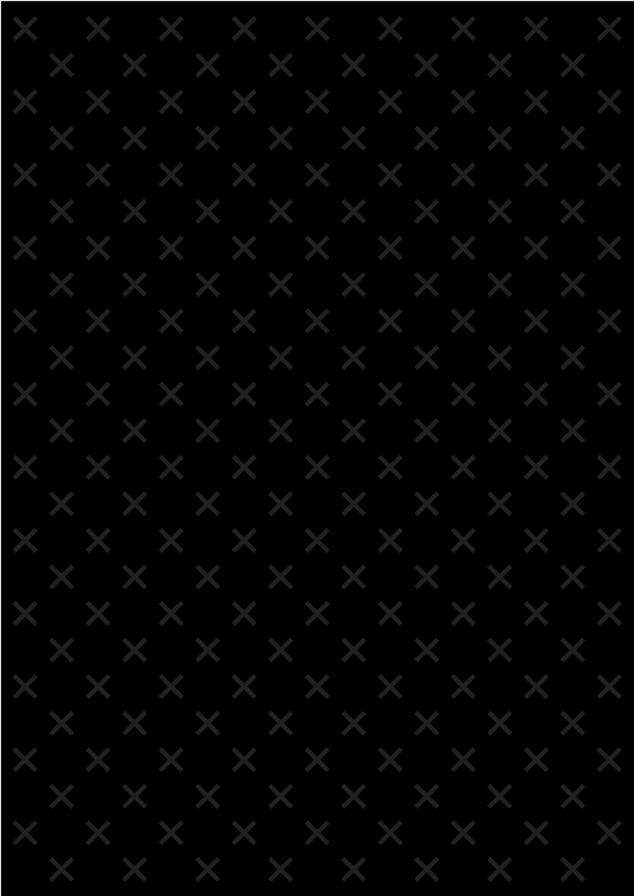
Write a WebGL 1 fragment shader that draws this pattern.

```glsl
precision highp float;

uniform vec2 u_resolution;

// Lengths are fractions of the canvas height.
const vec2 FIRST_CROSS = vec2(0.0280, 0.0319); // from the top left corner
const vec2 SPACING = vec2(0.0815, 0.0408);     // column and row steps
const float COLUMNS = 9.0;                     // odd rows hold one fewer
const float ROWS = 24.0;
const float ARM_LENGTH = 0.0173;
const float ARM_HALF_WIDTH = 0.0025;
const float EDGE_WIDTH = 0.0013;
const vec3 GROUND_COLOR = vec3(0.0);
const vec3 CROSS_COLOR = vec3(0.13);
const vec3 EDGE_COLOR = vec3(0.9);

float boxDistance(vec2 p, vec2 halfSize) {
  vec2 d = abs(p) - halfSize;
  return length(max(d, 0.0)) + min(max(d.x, d.y), 0.0);
}

// Diagonal cross with square-cut ends.
float crossDistance(vec2 p) {
  vec2 r = vec2(p.x + p.y, p.y - p.x) * 0.70711;
  vec2 arm = vec2(ARM_LENGTH, ARM_HALF_WIDTH);
  return min(boxDistance(r, arm), boxDistance(r, arm.yx));
}

// Offset from the nearest cross in the staggered, finite grid.
vec2 staggeredOffset(vec2 p) {
  vec2 q = p - FIRST_CROSS;
  float row = clamp(floor(q.y / SPACING.y + 0.5), 0.0, ROWS - 1.0);
  float odd = mod(row, 2.0);
  q.x -= 0.5 * odd * SPACING.x;
  float column = clamp(floor(q.x / SPACING.x + 0.5), 0.0, COLUMNS - 1.0 - odd);
  return q - vec2(column, row) * SPACING;
}

float coverage(float dist, float pixel) {
  return clamp(0.5 - dist / pixel, 0.0, 1.0);
}

void main() {
  float pixel = 1.0 / u_resolution.y;
  vec2 p = vec2(gl_FragCoord.x, u_resolution.y - gl_FragCoord.y) * pixel;

  // Crosses on the dark ground
  float crossMask = coverage(crossDistance(staggeredOffset(p)), pixel);
  vec3 color = mix(GROUND_COLOR, CROSS_COLOR, crossMask);

  // Thin light line along the left and top edges
  float edgeMask = coverage(min(p.x, p.y) - EDGE_WIDTH, pixel);
  color = mix(color, EDGE_COLOR, edgeMask);

  gl_FragColor = vec4(color, 1.0);
}
```
